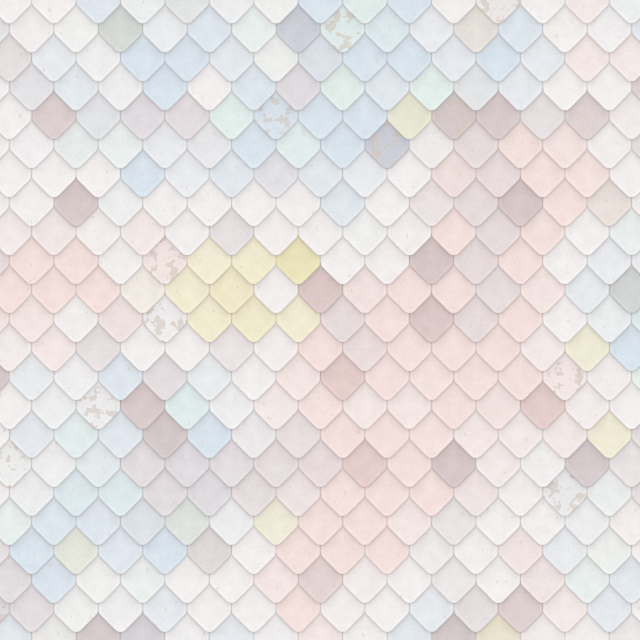
This pattern is drawn by a WebGL 1 fragment shader. Its source:

```glsl
precision highp float;

uniform vec2 u_resolution;

const float ACROSS = 14.4;   // tiles across the canvas
const float ROW_STEP = 0.652; // row spacing in tile widths

float hash(vec2 p) {
  return fract(sin(dot(p, vec2(127.1, 311.7))) * 43758.55);
}

vec2 gradientAt(vec2 cell) {
  float angle = 6.2832 * hash(cell);
  return vec2(cos(angle), sin(angle));
}

float gradientNoise(vec2 p) {
  vec2 i = floor(p), f = fract(p);
  vec2 u = f * f * f * (f * (f * 6.0 - 15.0) + 10.0);
  vec2 e = vec2(0.0, 1.0);
  float low = mix(dot(gradientAt(i), f), dot(gradientAt(i + e.yx), f - e.yx), u.x);
  float high = mix(dot(gradientAt(i + e), f - e), dot(gradientAt(i + 1.0), f - 1.0), u.x);
  return mix(low, high, u.y);
}

float bump(vec2 p, vec2 center, float radius) {
  vec2 d = (p - center) / radius;
  return exp(-dot(d, d));
}

float rowShift(float row) {
  return 0.5 * mod(row, 2.0) - 0.29;
}

vec2 tileLocal(vec2 p, float row) {
  return vec2(fract(p.x - rowShift(row)) - 0.5, p.y - row * ROW_STEP);
}

// Rounded diamond below the tile center, straight sides above it
float tileDistance(vec2 p, float row) {
  vec2 q = tileLocal(p, row);
  q = vec2(abs(q.x), min(q.y, 0.0));
  vec2 b = abs(vec2(q.x + q.y, q.x - q.y)) * 0.7071 - 0.233;
  return length(max(b, 0.0)) + min(max(b.x, b.y), 0.0) - 0.17;
}

// Pastel glaze: broad warm and cool drifts with odd tiles mixed in
vec3 glaze(vec2 id, vec2 center) {
  float pick = hash(id + 3.7);
  float warmth = 0.8 * bump(center, vec2(0.66, 0.42), 0.22)
    + 0.7 * bump(center, vec2(0.82, 0.70), 0.18)
    + 0.8 * bump(center, vec2(0.07, 0.57), 0.17)
    + 0.5 * bump(center, vec2(0.50, 0.18), 0.15)
    - 0.8 * bump(center, vec2(0.58, 0.87), 0.20)
    - 0.7 * bump(center, vec2(1.00, 0.52), 0.11)
    - 0.4 * bump(center, vec2(0.20, 0.85), 0.20)
    - 0.5 * bump(center, vec2(0.22, 0.25), 0.22);
  warmth += 0.5 * gradientNoise(center * 5.0 + 8.0) + 0.55 * (hash(id) - 0.5);

  vec3 cool = mix(vec3(0.86, 0.90, 0.935), vec3(0.89, 0.94, 0.925), smoothstep(0.55, 0.9, hash(id + 19.0)));
  vec3 color = mix(vec3(0.955, 0.945, 0.94), cool, smoothstep(0.0, 0.5, -warmth));
  color = mix(color, vec3(0.96, 0.885, 0.87), smoothstep(0.1, 0.65, warmth));

  float dusk = gradientNoise(center * 6.0 + 31.0) + 0.6 * (pick - 0.5);
  color = mix(color, vec3(0.89, 0.855, 0.86), 0.75 * smoothstep(0.08, 0.4, dusk));
  color *= mix(vec3(1.0), vec3(0.94, 0.91, 0.91), step(0.91, pick));

  float yellow = bump(center, vec2(0.35, 0.55), 0.075) + 0.65 * hash(id + 51.0);
  vec3 butter = mix(vec3(0.96, 0.935, 0.85), vec3(0.92, 0.895, 0.73), hash(id + 7.0));
  return mix(color, butter, smoothstep(0.62, 0.66, yellow));
}

vec3 tileColor(vec2 p, float row) {
  vec2 id = vec2(floor(p.x - rowShift(row)), row);
  vec2 center = vec2(id.x + rowShift(row) + 0.5, row * ROW_STEP) / ACROSS;
  vec3 color = glaze(id, center);

  // Mottled glaze, fine grain and a few worn tiles
  vec2 grain = p + 13.0 * hash(id);
  float mottle = gradientNoise(grain * 4.0) + 0.6 * gradientNoise(grain * 11.0);
  color += 0.022 * mottle + 0.02 * gradientNoise(grain * 27.0);
  float worn = step(0.982, hash(id + 77.0));
  color = mix(color, vec3(0.82, 0.77, 0.73), 0.6 * worn * smoothstep(0.0, 0.35, mottle));
  float chip = smoothstep(0.43, 0.55, gradientNoise(grain * vec2(9.0, 6.0)));
  color = mix(color, vec3(0.86, 0.81, 0.76), 0.4 * chip);

  // Shadow from the row above, dark seam and pale inner rim
  float above = max(tileDistance(p, row + 1.0), 0.0);
  float inside = max(-tileDistance(p, row), 0.0);
  float shade = 0.12 * exp(-above / 0.022) + 0.07 * exp(-above / 0.12);
  shade += 0.11 * exp(-inside / 0.012);
  color *= 1.0 - shade * vec3(0.95, 1.03, 1.02);
  return color + 0.018 * smoothstep(0.02, 0.045, inside) * (1.0 - smoothstep(0.045, 0.09, inside));
}

void main() {
  float size = min(u_resolution.x, u_resolution.y);
  vec2 p = gl_FragCoord.xy / size * ACROSS - vec2(0.0, 0.022);
  float pixel = ACROSS / size;

  // Each row overlaps the one beneath it
  float row = floor(p.y / ROW_STEP) + 1.0;
  float cover = 1.0 - smoothstep(-0.7 * pixel, 0.7 * pixel, tileDistance(p, row));
  vec3 color = mix(tileColor(p, row - 1.0), tileColor(p, row), cover);
  gl_FragColor = vec4(clamp(color, 0.0, 1.0), 1.0);
}
```
